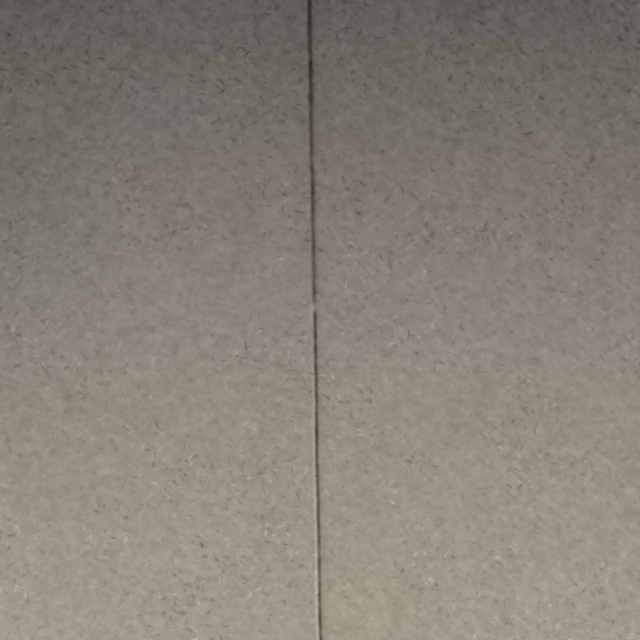
This texture is drawn by a WebGL 1 fragment shader. Its source:

```glsl
precision highp float;
// Speckled stone-like floor split by one thin, slightly slanted seam.
// A vertical light falloff and soft tints carry streaked grain and
// ragged, blurred flecks; the seam is a dark groove with a pale lip.
uniform vec2 u_resolution;

float hash(vec2 p) {
  vec3 q = fract(vec3(p.xyx) * 0.1031);
  q += dot(q, q.yzx + 33.33);
  return fract((q.x + q.y) * q.z);
}

float valueNoise(vec2 p) {
  vec2 cell = floor(p);
  vec2 f = fract(p);
  f = f * f * (3.0 - 2.0 * f);
  float low = mix(hash(cell), hash(cell + vec2(1.0, 0.0)), f.x);
  float high = mix(hash(cell + vec2(0.0, 1.0)), hash(cell + 1.0), f.x);
  return mix(low, high, f.y);
}

float fbm(vec2 p) {
  float sum = 0.0;
  float weight = 0.5;
  for (int i = 0; i < 3; i++) {
    sum += weight * valueNoise(p);
    p = mat2(1.6, 1.2, -1.2, 1.6) * p + 17.3;
    weight *= 0.5;
  }
  return sum / 0.875;
}

// Grain stretched along one direction.
float streaks(vec2 uv, float angle, float density) {
  vec2 axis = vec2(cos(angle), sin(angle));
  vec2 p = vec2(dot(uv, axis), dot(uv, vec2(-axis.y, axis.x)));
  return valueNoise(p * vec2(density, density * 2.0) + 40.0) - 0.5;
}

// Soft tapering chips, one candidate per cell; result is coverage.
float flecks(vec2 uv, float density, float chance, float lean, float seed) {
  vec2 p = uv * density;
  vec2 home = floor(p);
  float cover = 0.0;
  for (int j = -1; j <= 1; j++) {
    for (int i = -1; i <= 1; i++) {
      vec2 cell = home + vec2(float(i), float(j));
      vec2 key = cell + seed;
      vec2 d = p - cell - vec2(hash(key), hash(key + 41.7));
      float angle = lean + (hash(key + 83.1) - 0.5) * 2.4;
      vec2 axis = vec2(cos(angle), sin(angle));
      vec2 size = vec2(mix(0.16, 0.42, hash(key + 127.9)), mix(0.11, 0.18, hash(key + 19.3)));
      vec2 q = vec2(dot(d, axis), dot(d, vec2(-axis.y, axis.x))) / size;
      float strength = step(hash(key + 211.3), chance) * mix(0.2, 1.0, hash(key + 307.7));
      cover = max(cover, strength * exp(-dot(q, q)));
    }
  }
  return cover;
}

float blob(vec2 uv, vec2 center, vec2 radius) {
  vec2 d = (uv - center) / radius;
  return exp(-dot(d, d));
}

float band(float x, float center, float halfWidth) {
  float d = (x - center) / halfWidth;
  return exp(-d * d);
}

// Light falls off toward the far end and a little at the upper left.
vec3 floorTone(vec2 uv) {
  float light = 0.634 - 0.105 * uv.y - 0.145 * uv.y * uv.y;
  light -= 0.022 * blob(uv, vec2(0.0, 0.72), vec2(0.14, 0.35));
  light += 0.008 * blob(uv, vec2(0.5, 0.5), vec2(0.4, 0.3));
  return light * mix(vec3(1.0, 0.95, 0.866), vec3(1.0, 0.953, 0.9), uv.y);
}

// Faint green, violet and warm stains.
vec3 stainTint(vec2 uv) {
  vec3 shift = vec3(-0.009, 0.002, -0.005) * blob(uv, vec2(0.08, 0.68), vec2(0.1, 0.15));
  shift += vec3(0.0, -0.001, 0.008) * blob(uv, vec2(0.27, 0.79), vec2(0.14, 0.08));
  shift += vec3(0.006, 0.0, -0.006) * blob(uv, vec2(0.34, 0.69), vec2(0.14, 0.07));
  shift += vec3(0.003, -0.002, 0.008) * blob(uv, vec2(0.66, 0.66), vec2(0.16, 0.08));
  shift += vec3(0.012, 0.003, -0.008) * blob(uv, vec2(0.57, 0.06), vec2(0.07, 0.05));
  return shift;
}

float seamCenter(float y) {
  return 0.5 - 0.018 * y;
}

// Signed brightness of the groove, its pale lip and the small bridge.
float seamShade(vec2 uv) {
  float x = uv.x - seamCenter(uv.y) - 0.0014 * (valueNoise(vec2(uv.y * 32.0, 3.0)) - 0.5);
  float upper = smoothstep(0.505, 0.53, uv.y);
  float bridge = band(uv.y, 0.519, 0.007);
  float wear = 0.75 + 0.5 * valueNoise(vec2(uv.y * 90.0, 9.0));
  float groove = -mix(0.2, 0.15, upper) * band(x, 0.001, mix(0.0027, 0.0036, upper));
  float shadow = -0.03 * band(x, 0.002, 0.009);
  float lip = mix(0.1, 0.025, smoothstep(0.0, 0.65, uv.y)) * band(x, -0.0042, 0.0026);
  float chip = 0.05 * bridge * band(x, -0.001, 0.005);
  return (groove * wear + shadow) * (1.0 - 0.85 * bridge) + lip + chip;
}

void main() {
  vec2 uv = gl_FragCoord.xy / u_resolution;
  float lean = mix(-0.35, -0.7, step(seamCenter(uv.y), uv.x));
  vec3 colour = floorTone(uv) + stainTint(uv);
  // Broad mottling and fine grain
  colour += 0.018 * (fbm(uv * 14.0) - 0.5) + 0.05 * (fbm(uv * 95.0) - 0.5);
  colour += 0.035 * streaks(uv, lean, 85.0) + 0.025 * streaks(uv, lean + 1.3, 100.0);
  // Ragged chips gather in loose patches
  vec2 ragged = uv + 0.006 * (vec2(valueNoise(uv * 130.0), valueNoise(uv * 130.0 + 71.0)) - 0.5);
  float patches = mix(0.5, 1.2, smoothstep(0.3, 0.7, fbm(uv * 11.0 + 5.0)));
  float dark = flecks(ragged, 64.0, 0.45, lean, 11.0) + 0.7 * flecks(ragged, 95.0, 0.45, lean, 57.0);
  float pale = flecks(ragged, 76.0, 0.28, lean + 1.2, 131.0) + 0.5 * flecks(ragged, 110.0, 0.3, lean, 173.0);
  float nearLight = 1.0 - smoothstep(0.1, 0.95, uv.y);
  colour -= dark * patches * vec3(0.088, 0.088, 0.085);
  colour += pale * patches * mix(0.045, 0.09, nearLight) * vec3(1.0, 0.98, 0.93);
  colour += seamShade(uv);
  gl_FragColor = vec4(clamp(colour, 0.0, 1.0), 1.0);
}
```
